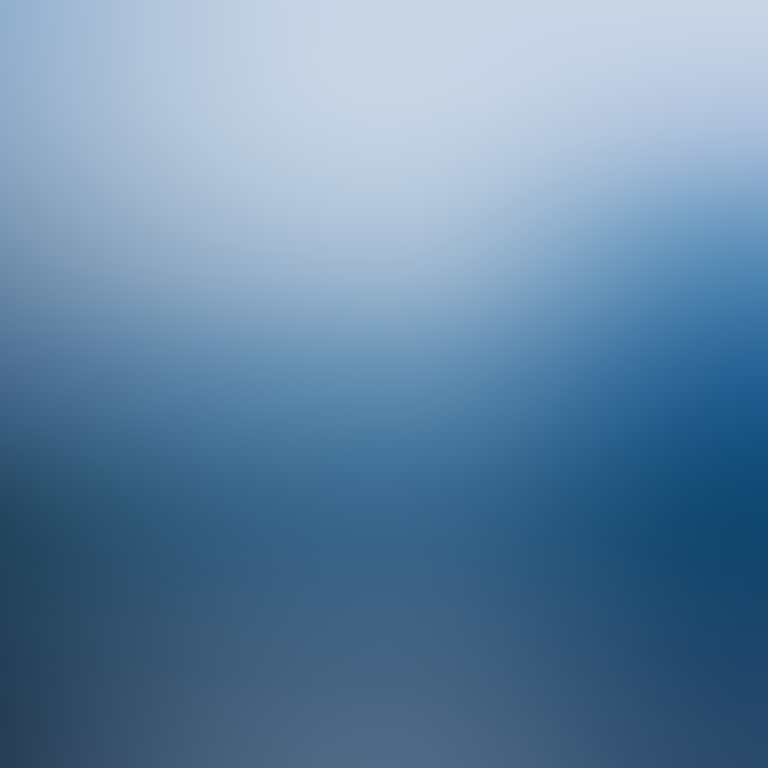
Reproduce this background procedurally as a WebGL 2 fragment shader.

```glsl
#version 300 es
precision highp float;
// Soft blurred sky gradient: pale haze above, deep blue below, grey-blue at the foot.

uniform vec2 u_resolution;
out vec4 fragColor;

// Smooth vertical ramp through seven evenly spaced colours, bottom to top (Catmull-Rom).
vec3 ramp(vec3 stops[7], float y) {
    float s = clamp(y, 0.0, 1.0) * 6.0;
    int i = min(int(s), 5);
    float t = s - float(i);
    vec3 a = stops[max(i - 1, 0)];
    vec3 b = stops[i];
    vec3 c = stops[i + 1];
    vec3 d = stops[min(i + 2, 6)];
    return b + 0.5 * t * (c - a + t * (2.0 * a - 5.0 * b + 4.0 * c - d
                       + t * (3.0 * (b - c) + d - a)));
}

void main() {
    vec2 uv = gl_FragCoord.xy / u_resolution;

    // Shaded left side
    vec3 left = ramp(vec3[7](
        vec3(0.150, 0.240, 0.335), vec3(0.135, 0.250, 0.345),
        vec3(0.140, 0.280, 0.380), vec3(0.270, 0.410, 0.550),
        vec3(0.440, 0.560, 0.675), vec3(0.550, 0.660, 0.775),
        vec3(0.570, 0.685, 0.810)), uv.y);

    // Bright haze through the centre
    vec3 centre = ramp(vec3[7](
        vec3(0.310, 0.415, 0.525), vec3(0.260, 0.390, 0.515),
        vec3(0.225, 0.405, 0.555), vec3(0.375, 0.550, 0.690),
        vec3(0.640, 0.735, 0.830), vec3(0.765, 0.825, 0.890),
        vec3(0.785, 0.835, 0.900)), uv.y);

    // Saturated blue on the right
    vec3 right = ramp(vec3[7](
        vec3(0.165, 0.290, 0.420), vec3(0.110, 0.275, 0.420),
        vec3(0.060, 0.280, 0.440), vec3(0.140, 0.370, 0.570),
        vec3(0.345, 0.550, 0.715), vec3(0.665, 0.750, 0.860),
        vec3(0.785, 0.835, 0.900)), uv.y);

    // Rounded rise from the left, eased fall to the right
    float rise = sin(3.14159 * min(uv.x, 0.5));
    vec3 colour = mix(left, centre, rise);
    colour = mix(colour, right, smoothstep(0.5, 1.0, uv.x));

    fragColor = vec4(colour, 1.0);
}
```
